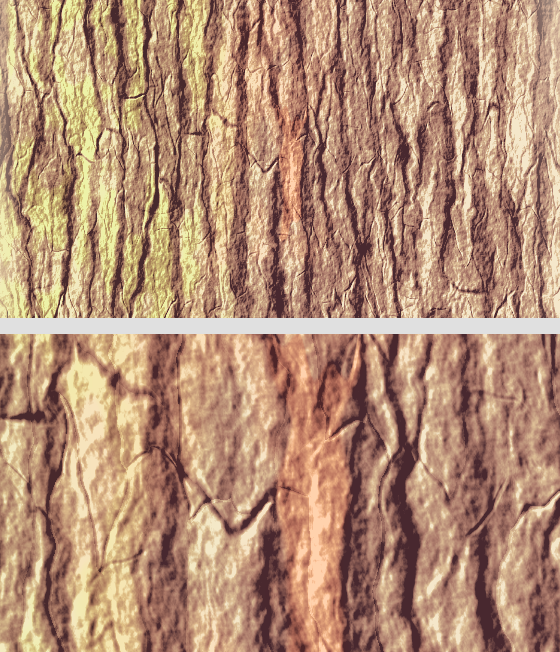
Top: the whole. Bottom: its middle third, enlarged.
Reproduce this texture procedurally as a Shadertoy shader.

```glsl
// Weathered tree bark: upright craggy plates, dark furrows, yellow lichen on the left, faded edges.

const vec2  PLATE_SCALE   = vec2(10.5, 1.8);   // plates per canvas height, across and along
const float PLATE_JITTER  = 0.8;
const float FLAKE_ZOOM    = 2.3;               // small plates lying on the large ones
const float FURROW_LEFT   = 0.029;             // shoulder width of the plates at each side
const float FURROW_RIGHT  = 0.046;
const float BASE_TONE     = 0.16;
const vec2  LIGHT_STEP    = vec2(-0.0034, 0.0022);
const float LIGHT_GAIN    = 1.4;
const vec3  LICHEN_TINT   = vec3(0.98, 1.03, 0.85);
const vec3  BARE_TINT     = vec3(1.01, 0.985, 1.03);
const vec3  RUST_TINT     = vec3(1.07, 0.90, 0.84);
const vec3  FADE_COLOUR   = vec3(0.96, 0.90, 0.78);

// Bark colours from furrow to sunlit crest, and the tone at which each appears
const vec3 BARK[7] = vec3[7](
    vec3(0.28, 0.16, 0.18), vec3(0.39, 0.25, 0.24), vec3(0.54, 0.37, 0.32),
    vec3(0.67, 0.49, 0.41), vec3(0.76, 0.62, 0.49), vec3(0.86, 0.76, 0.57),
    vec3(0.95, 0.92, 0.77));
const float STOPS[7] = float[7](0.0, 0.10, 0.24, 0.42, 0.62, 0.80, 0.95);

float hash(vec2 p) {
    vec3 q = fract(p.xyx * 0.1031);
    q += dot(q, q.yzx + 33.33);
    return fract((q.x + q.y) * q.z);
}

float noise(vec2 p) {
    vec2 i = floor(p), f = fract(p);
    f = f * f * (3.0 - 2.0 * f);
    return mix(mix(hash(i), hash(i + vec2(1, 0)), f.x),
               mix(hash(i + vec2(0, 1)), hash(i + vec2(1, 1)), f.x), f.y);
}

float fbm(vec2 p) {
    float sum = 0.0, amp = 0.533;
    for (int i = 0; i < 4; i++) {
        sum += amp * noise(p);
        p = p * 2.03 + 17.3;
        amp *= 0.5;
    }
    return sum;
}

vec2 plateCentre(vec2 cell) {
    return cell + 0.5 + PLATE_JITTER * (vec2(hash(cell), hash(cell + 71.7)) - 0.5);
}

// Distance to the nearest plate border in canvas units, and a random value per plate
vec2 plates(vec2 p) {
    vec2 q = p * PLATE_SCALE, home = floor(q), nearest = home;
    float best = 1e3;
    for (int j = -1; j <= 1; j++)
    for (int i = -1; i <= 1; i++) {
        vec2 cell = home + vec2(i, j);
        float d = length(plateCentre(cell) - q);
        if (d < best) { best = d; nearest = cell; }
    }
    vec2 a = plateCentre(nearest) - q;
    float border = 1.0;
    for (int j = -2; j <= 2; j++)
    for (int i = -2; i <= 2; i++) {
        if (i == 0 && j == 0) continue;
        vec2 b = plateCentre(nearest + vec2(i, j)) - q;
        vec2 n = normalize(b - a);
        float d = dot(0.5 * (a + b), n) / length(n * PLATE_SCALE);
        border = min(border, d * (1.0 + 2.0 * n.y * n.y));   // cross cracks are thin
    }
    return vec2(border, hash(nearest + 5.3));
}

// Torn strip of bare wood near the middle
float splinter(vec2 p, float aspect) {
    vec2 d = abs(p - vec2(0.52 * aspect, 0.47)) - vec2(0.040, 0.19);
    d += vec2(0.035, 0.09) * (vec2(noise(p * vec2(9, 14)), noise(p * vec2(60, 4))) - 0.5);
    return smoothstep(0.006, -0.006, max(d.x, d.y));
}

// x: relief height, y: plate crown, z: random value per plate
vec3 relief(vec2 p, float aspect) {
    vec2 w = p;
    w.x += 0.09 * (fbm(p * vec2(3.0, 2.2)) - 0.5) + 0.018 * (noise(p * vec2(28, 18)) - 0.5)
         + 0.009 * (noise(p * vec2(70, 45)) - 0.5);
    w.y += 0.07 * (noise(p * vec2(24, 8)) - 0.5);
    vec2 plate = plates(w), scale = plates(w * FLAKE_ZOOM + 7.7);
    float shoulder = mix(FURROW_LEFT, FURROW_RIGHT, smoothstep(0.2, 0.6, p.x / aspect));
    float ragged = 0.022 * (fbm(w * vec2(26, 7) + 50.0) - 0.45);
    float crown = smoothstep(0.0, shoulder, plate.x + ragged);
    crown = max(crown, 0.6 * splinter(p, aspect));
    float chip = smoothstep(0.0, 0.03, scale.x) - 0.6 + 0.7 * (scale.y - 0.5);

    float fibre = fbm(w * vec2(42, 8));
    float flake = 1.0 - abs(2.0 * fbm(w * vec2(34, 17) + 9.0) - 1.0);
    float grain = fbm(p * vec2(105, 75));
    float crack = smoothstep(0.0, 0.06, abs(noise(w * vec2(8, 13) + 31.0) - 0.5));
    crack = mix(1.0, crack, smoothstep(0.5, 0.7, noise(p * vec2(9, 6) + 4.0)));
    float height = 0.50 * crown + 0.20 * chip + 0.62 * (fibre - 0.5) + 0.25 * (flake - 0.78)
                 + 0.50 * (grain - 0.5) + 0.12 * (crack - 0.9);
    return vec3(height, crown, plate.y);
}

vec3 barkColour(float tone) {
    vec3 c = BARK[0];
    for (int i = 1; i < 7; i++)
        c = mix(c, BARK[i], clamp((tone - STOPS[i - 1]) / (STOPS[i] - STOPS[i - 1]), 0.0, 1.0));
    return c;
}

void mainImage(out vec4 fragColor, in vec2 fragCoord) {
    vec2 p = fragCoord / iResolution.y, uv = fragCoord / iResolution.xy;
    float aspect = iResolution.x / iResolution.y;

    // Relief lit from the upper left
    vec3 bark = relief(p, aspect);
    float slope = bark.x - relief(p + LIGHT_STEP, aspect).x;
    float patches = fbm(p * vec2(7, 4) + 3.0);
    float tone = BASE_TONE + bark.x + LIGHT_GAIN * slope
               + 0.5 * (patches - 0.5) + 0.14 * (bark.z - 0.5);

    // Lichen brightens crests on the left; the middle is darker
    float side = 1.0 - smoothstep(0.3, 0.5, uv.x);
    float lichen = side * bark.y * smoothstep(0.42, 0.58, fbm(p * vec2(12, 6) + 40.0));
    float middle = exp(-pow((uv.x - 0.48) / 0.13, 2.0));
    tone += 0.11 * lichen - 0.05 * side - 0.05 * middle + 0.03 * smoothstep(0.6, 0.9, uv.x);

    // Tints
    vec3 colour = barkColour(tone);
    colour *= mix(BARE_TINT, LICHEN_TINT, max(lichen, 0.3 * side));
    float rust = max(0.9 * splinter(p, aspect), 0.4 * middle * smoothstep(0.5, 0.65, patches));
    colour *= mix(vec3(1), RUST_TINT, rust);

    // Faded light at the side edges, strongest in the upper right
    float fade = 0.4 * smoothstep(0.05, 0.0, uv.x)
               + smoothstep(0.9, 1.0, uv.x) * mix(0.1, 0.55, uv.y * uv.y);
    fragColor = vec4(mix(colour, FADE_COLOUR, fade), 1.0);
}
```
